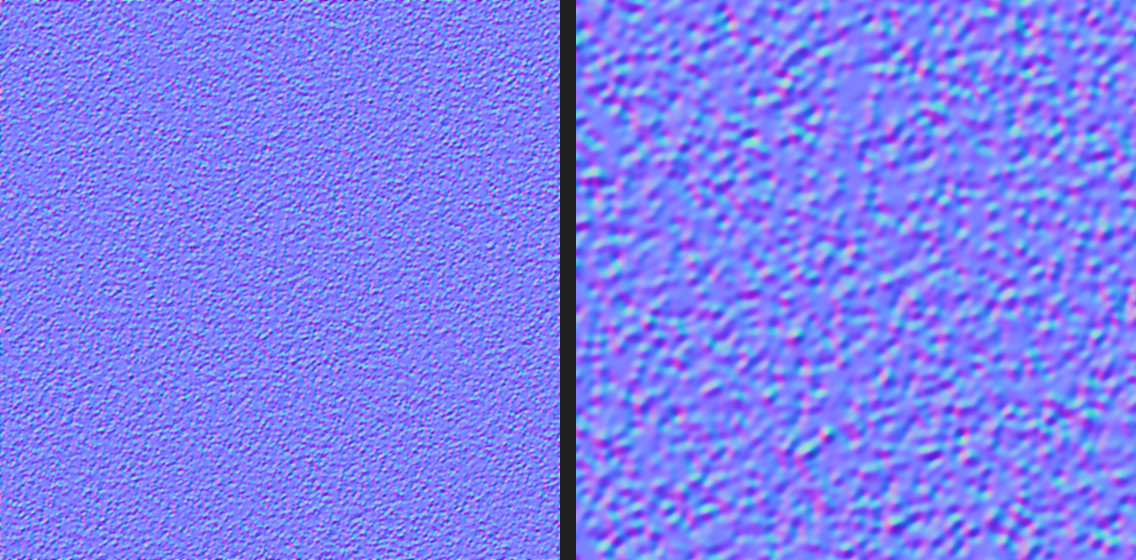
Left: the whole. Right: its middle third, enlarged.
Write a Shadertoy shader that draws this texture map.

```glsl
// Tangent-space normal map of a fine, rough surface with slanted grain.

// Three random values in 0..1 for a cell
vec3 hash3(vec2 cell) {
    vec3 q = fract(cell.xyx * vec3(0.1031, 0.1030, 0.0973));
    q += dot(q, q.yxz + 33.33);
    return fract((q.xxy + q.yzz) * q.zyx);
}

// Gradient of a height field made of signed bumps, one per jittered cell;
// each bump has a shallow rim of opposite sign, which keeps the field level
vec2 bumpGradient(vec2 p) {
    vec2 base = floor(p);
    vec2 gradient = vec2(0.0);
    for (int j = -2; j <= 2; j++) {
        for (int i = -2; i <= 2; i++) {
            vec2 cell = base + vec2(i, j);
            vec3 rnd = hash3(cell + 400.0);
            vec2 d = p - cell - rnd.xy;
            float q = dot(d, d) / 0.6;
            float height = 2.0 * rnd.z - 1.0;
            height *= 1.3 * abs(height);
            gradient -= height * d / 0.3 * (1.35 - 0.35 * q) * exp(-q);
        }
    }
    return gradient;
}

// Slow drift between calmer and rougher patches
float roughness(vec2 uv) {
    float patches = sin(uv.x * 47.0 + 2.5 * sin(uv.y * 31.0)) * sin(uv.y * 59.0 + 2.0 * sin(uv.x * 37.0));
    return 1.0 + 0.08 * patches;
}

void mainImage(out vec4 fragColor, in vec2 fragCoord) {
    vec2 uv = fragCoord / iResolution.xy;

    // Rotate into the grain direction and stretch the bumps along it
    float angle = radians(42.0);
    vec2 along = vec2(cos(angle), sin(angle));
    vec2 across = vec2(-along.y, along.x);
    vec2 grain = vec2(dot(uv, along), dot(uv, across)) * vec2(178.0, 198.0);

    // Bring the gradient back to canvas axes; red leans against x, green along y
    vec2 g = bumpGradient(grain) * vec2(0.95, 1.05);
    vec2 slope = (g.x * along + g.y * across) * vec2(-0.33, 0.385) * roughness(uv);

    // Steeper seam along the border
    vec2 border = min(uv, 1.0 - uv);
    slope *= 1.0 + 1.5 * (1.0 - smoothstep(0.0008, 0.0025, border));

    vec3 normal = normalize(vec3(slope, 1.0));
    fragColor = vec4(0.5 + 0.5 * normal, 1.0);
}
```
